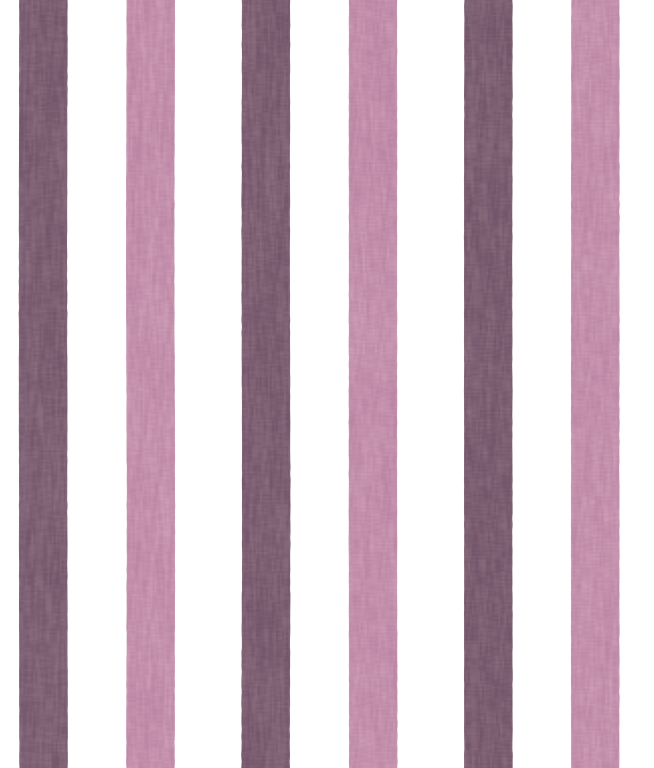
A Shadertoy shader for this pattern:

```glsl
// Vertical woven stripes, plum and pink in turn, on a white ground.

const float PERIOD = 0.2897;       // one plum and pink pair, in canvas heights
const float PLUM_CENTRE = 0.0566;
const float PINK_CENTRE = 0.1960;
const float HALF_WIDTH = 0.0315;

const vec3 WHITE = vec3(1.0);
const vec3 PLUM_DARK = vec3(0.455, 0.335, 0.420);
const vec3 PLUM_LIGHT = vec3(0.550, 0.440, 0.500);
const vec3 PINK_DARK = vec3(0.735, 0.525, 0.645);
const vec3 PINK_LIGHT = vec3(0.810, 0.625, 0.720);

float hash(vec2 p) {
    return fract(sin(dot(p, vec2(127.1, 311.7))) * 43758.5453);
}

float noise(vec2 p) {
    vec2 cell = floor(p);
    vec2 f = fract(p);
    f = f * f * (3.0 - 2.0 * f);
    float low = mix(hash(cell), hash(cell + vec2(1.0, 0.0)), f.x);
    float high = mix(hash(cell + vec2(0.0, 1.0)), hash(cell + 1.0), f.x);
    return mix(low, high, f.y);
}

// Long warp threads, short weft threads and soft uneven patches, about 0 to 1
float weave(vec2 p, float seed) {
    vec2 q = p + vec2(seed * 3.7, seed * 1.3);
    float warp = noise(q * vec2(380.0, 55.0));
    float weft = noise(q * vec2(110.0, 400.0));
    float slub = noise(q * vec2(190.0, 22.0));
    float patches = noise(q * vec2(26.0, 9.0));
    float tone = 0.34 * warp + 0.24 * weft + 0.26 * slub + 0.16 * patches;
    return clamp(0.42 + 1.5 * (tone - 0.5), 0.0, 1.0);
}

// Signed distance to the edge of a stripe, with a slight drift down its length
float stripeDistance(vec2 p, float centre, float seed) {
    float drift = 0.0014 * (noise(vec2(seed * 7.1, p.y * 3.0)) - 0.5);
    float fray = 0.0006 * (noise(vec2(seed * 5.3, p.y * 120.0)) - 0.5);
    return abs(p.x - centre - drift) - HALF_WIDTH - fray;
}

// Lays one cloth stripe over the ground colour
vec3 layStripe(vec3 ground, vec2 p, float centre, float seed,
               vec3 dark, vec3 light, float pixel) {
    float d = stripeDistance(p, centre, seed);
    vec3 cloth = mix(dark, light, weave(p, seed));
    float selvage = smoothstep(-0.0025, 0.0, d);
    cloth = mix(cloth, light, 0.25 * selvage);
    float cover = 1.0 - smoothstep(-0.6 * pixel, 0.6 * pixel, d);
    return mix(ground, cloth, cover);
}

void mainImage(out vec4 fragColor, in vec2 fragCoord) {
    float pixel = 1.0 / iResolution.y;
    vec2 p = fragCoord * pixel;

    // Nearest pair of stripes
    float pair = floor(p.x / PERIOD);
    float start = pair * PERIOD;

    vec3 colour = WHITE;
    colour = layStripe(colour, p, start + PLUM_CENTRE, 2.0 * pair + 1.0,
                       PLUM_DARK, PLUM_LIGHT, pixel);
    colour = layStripe(colour, p, start + PINK_CENTRE, 2.0 * pair + 2.0,
                       PINK_DARK, PINK_LIGHT, pixel);
    fragColor = vec4(colour, 1.0);
}
```
